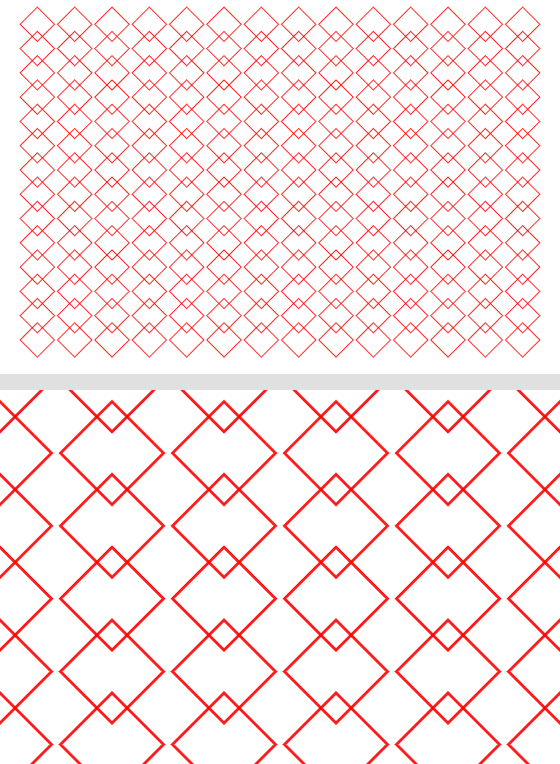
Top: the whole. Bottom: its middle third, enlarged.
A Shadertoy shader for this pattern:

```glsl
// A 14 by 14 lattice of thin red diamond outlines on white paper.
// Each diamond is a square turned by 45 degrees; rows overlap vertically, and
// the translucent strokes are layered so that crossings come out darker.

// Distance from p to the outline of a diamond with the given side
float diamondOutline(vec2 p, float side) {
    return abs((abs(p.x) + abs(p.y)) * 0.70711 - 0.5 * side);
}

// Share of a pixel covered by a line of the given width
float lineCoverage(float dist, float width, float pixel) {
    return clamp((0.5 * (width + pixel) - dist) / pixel, 0.0, min(1.0, width / pixel));
}

void mainImage(out vec4 fragColor, in vec2 fragCoord) {
    // Units of canvas width, measured from the top left
    float pixel = 1.0 / iResolution.x;
    vec2 p = vec2(fragCoord.x, iResolution.y - fragCoord.y) * pixel;

    // The row pitch equals the side of the squares
    float side = 0.04336;
    vec2 pitch = vec2(1.0 / 15.0, side);
    vec2 nearest = floor(p / pitch + 0.5);

    // Layer the diamonds of the nearest row and its two neighbours
    float paper = 1.0;
    for (int i = -1; i <= 1; i++) {
        vec2 cell = nearest + vec2(0.0, float(i));
        if (cell == clamp(cell, 1.0, 14.0)) {
            float dist = diamondOutline(p - cell * pitch, side);
            paper *= 1.0 - 0.9 * lineCoverage(dist, 0.00166, pixel);
        }
    }

    fragColor = vec4(mix(vec3(1.0, 0.0, 0.0), vec3(1.0), paper), 1.0);
}
```
